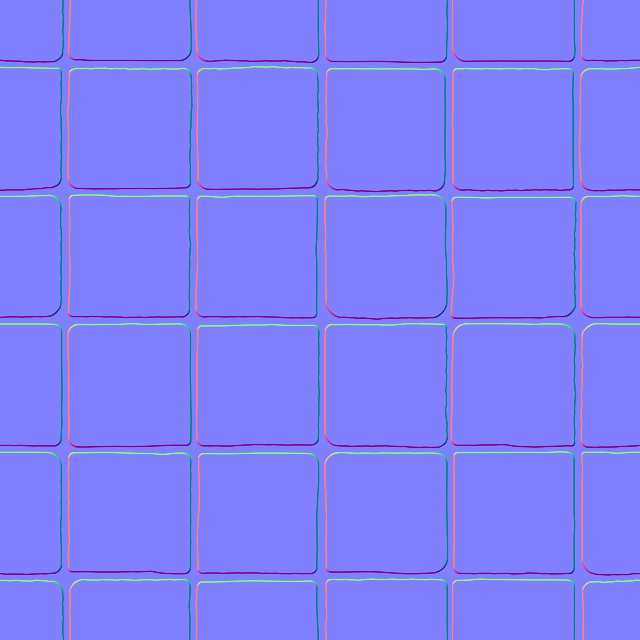
Reproduce this texture map procedurally as a three.js fragment shader.

```glsl
#define TILES 5.0
#define GRID_SHIFT vec2(0.013, -0.008)
#define INSET_MIN 0.019
#define INSET_MAX 0.037
#define RADIUS_MIN 0.025
#define RADIUS_MAX 0.14
#define SWAY 0.007
#define ROUGHNESS 0.0022
#define LINE_CORE 0.0004
#define LINE_EDGE 0.0018
#define FLAT_NORMAL vec3(0.5, 0.5, 1.0)

varying vec2 vUv;

float hash(vec2 p) {
  return fract(sin(dot(p, vec2(127.1, 311.7))) * 4375.85);
}

// Distance of one tile side from its cell border, at position t along it
float sideInset(float t, vec2 seed) {
  float phase = 6.2832 * hash(seed + 3.1);
  float base = mix(INSET_MIN, INSET_MAX, hash(seed));
  float sway = sin(t * 5.0 + phase) + 0.5 * sin(t * 12.0 + phase * 2.7);
  float chips = sin(t * 39.0 + phase * 3.0) + 0.7 * sin(t * 83.0 + phase * 5.0);
  float wear = hash(seed + 7.7);

  // A single local dent, somewhere along the side
  float away = (t - hash(seed + 5.3) + 0.5) * 16.0;
  float dent = (hash(seed + 9.2) - 0.45) * exp(-away * away);

  float inset = base + SWAY * hash(seed + 1.9) * sway
              + ROUGHNESS * wear * wear * chips + 0.016 * dent;
  return max(inset, 0.012);
}

void main() {
  vec2 grid = vUv * TILES + 0.5 - GRID_SHIFT;
  vec2 id = mod(floor(grid), TILES);
  vec2 p = fract(grid) - 0.5;
  vec2 quadrant = vec2(p.x < 0.0 ? -1.0 : 1.0, p.y < 0.0 ? -1.0 : 1.0);

  // Uneven sides and corners, chosen per tile and quadrant
  vec2 halfSize = 0.5 - vec2(
    sideInset(p.y, id + vec2(quadrant.x * 11.3, 2.0)),
    sideInset(p.x, id + vec2(29.0, quadrant.y * 17.9)));
  float corner = hash(id * 1.7 + quadrant * vec2(5.1, 8.3) + 41.0);
  float worn = hash(id + 63.0);
  float radius = mix(RADIUS_MIN, RADIUS_MAX, corner * mix(0.3, 1.0, worn));

  // Rounded box distance, in canvas units
  vec2 q = abs(p) - halfSize + radius;
  vec2 outer = max(q, 0.0);
  float d = (length(outer) + min(max(q.x, q.y), 0.0) - radius) / TILES;
  float line = 1.0 - smoothstep(LINE_CORE, LINE_EDGE, abs(d));

  // Bevel normal leans into the tile, with green pointing down
  vec2 inward = -quadrant * outer / max(length(outer), 0.0001);
  vec3 bevel = vec3(0.5 + 0.5 * inward * vec2(1.0, -1.0), 0.5);

  gl_FragColor = vec4(mix(FLAT_NORMAL, bevel, line), 1.0);
}
```
